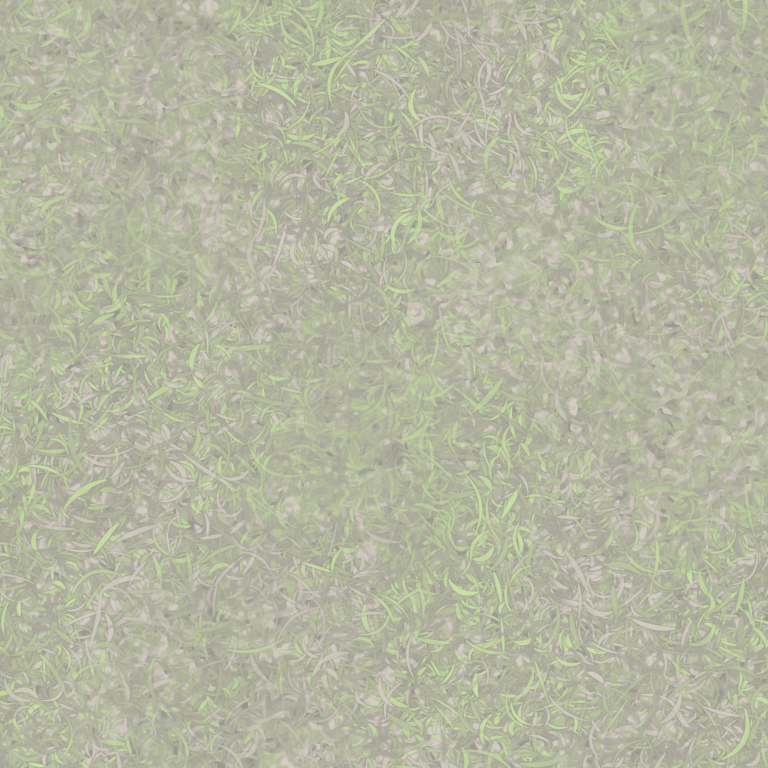
Reproduce this texture procedurally as a Shadertoy shader.

```glsl
const vec3 SHADOW = vec3(0.61, 0.60, 0.56);
const vec3 GREY = vec3(0.68, 0.67, 0.62);
const vec3 OLIVE = vec3(0.71, 0.72, 0.63);
const vec3 MOSS = vec3(0.73, 0.78, 0.62);
const vec3 FRESH = vec3(0.79, 0.89, 0.64);
const vec3 STRAW = vec3(0.84, 0.81, 0.77);

vec3 hash3(vec2 p) {
    vec3 q = fract(p.xyx * vec3(0.1031, 0.1030, 0.0973));
    q += dot(q, q.yxz + 33.33);
    return fract((q.xxy + q.yzz) * q.zyx);
}

float noise(vec2 p) {
    vec2 i = floor(p), f = fract(p);
    f = f * f * (3.0 - 2.0 * f);
    float low = mix(hash3(i).x, hash3(i + vec2(1, 0)).x, f.x);
    float high = mix(hash3(i + vec2(0, 1)).x, hash3(i + vec2(1, 1)).x, f.x);
    return mix(low, high, f.y);
}

float fbm(vec2 p) {
    float sum = 0.0, gain = 0.53;
    for (int i = 0; i < 4; i++) {
        sum += gain * noise(p);
        p = mat2(1.6, 1.2, -1.2, 1.6) * p + 7.3;
        gain *= 0.5;
    }
    return sum;
}

// Signed distance to a bent, tapered blade lying along x
float bladeDistance(vec2 p, float halfLength, float halfWidth, float bend) {
    float t = p.x / halfLength;
    float offset = p.y - bend * halfLength * (t * t - 0.4);
    float slope = 2.0 * bend * t;
    float side = abs(offset) / sqrt(1.0 + slope * slope) - halfWidth * (1.0 - 0.7 * t * t);
    return max(side, abs(p.x) - halfLength);
}

vec3 bladeColor(float tone) {
    vec3 c = mix(STRAW, GREY, smoothstep(0.13, 0.16, tone));
    c = mix(c, OLIVE, smoothstep(0.30, 0.36, tone));
    c = mix(c, MOSS, smoothstep(0.48, 0.56, tone));
    return mix(c, FRESH, smoothstep(0.70, 0.80, tone));
}

// Mottled litter seen between the blades
vec3 groundColor(vec2 p, float dryness) {
    vec2 warp = vec2(noise(p * 45.0), noise(p * 45.0 + 31.0)) - 0.5;
    vec2 q = p + 0.018 * warp;
    vec3 c = mix(SHADOW, GREY, smoothstep(0.2, 0.42, noise(q * 100.0)));
    c = mix(c, OLIVE, smoothstep(0.42, 0.58, noise(q * 85.0 + 17.0)));
    c = mix(c, MOSS, 0.8 * smoothstep(0.58, 0.7, noise(q * 80.0 + 53.0)));
    float flecks = noise(q * 110.0 + 91.0) + 0.7 * (dryness - 0.5);
    return mix(c, STRAW, 0.9 * smoothstep(0.58, 0.72, flecks));
}

// One grid of randomly turned blades painted over the colour below
vec3 paintBlades(vec3 below, vec2 p, float cells, float seed, float density,
                 float lushness, float crispness) {
    vec2 home = floor(p * cells);
    float soft = mix(0.0018, 0.0010, crispness);
    for (int y = -1; y <= 1; y++)
    for (int x = -1; x <= 1; x++) {
        vec2 cell = home + vec2(x, y);
        vec3 place = hash3(cell + seed);
        vec3 form = hash3(cell + seed + 211.0);
        vec3 look = hash3(cell + seed + 467.0);
        if (look.x > density) continue;

        float angle = 6.2832 * place.z;
        vec2 axis = vec2(cos(angle), sin(angle));
        vec2 d = p - (cell + place.xy) / cells;
        d = vec2(dot(d, axis), dot(d, vec2(-axis.y, axis.x)));
        float halfLength = mix(0.4, 0.88, form.x) / cells;
        float halfWidth = mix(0.0014, 0.0036, form.y * form.y);
        float dist = bladeDistance(d, halfLength, halfWidth, form.z - 0.5);

        float tone = look.y + 0.95 * (lushness - 0.5);
        float opacity = mix(0.45, 0.95, crispness) * mix(0.7, 1.0, look.z);
        float rim = 1.0 - smoothstep(0.0, 0.0032, dist);
        float fill = 1.0 - smoothstep(-soft, soft, dist);
        below = mix(below, SHADOW, 0.42 * rim * opacity);
        below = mix(below, bladeColor(tone), fill * opacity);
    }
    return below;
}

void mainImage(out vec4 fragColor, in vec2 fragCoord) {
    vec2 p = fragCoord / iResolution.y;

    // Broad patches of growth, dryness and clarity
    float lushness = fbm(p * 5.0 + 3.0);
    float dryness = fbm(p * 7.0 + 41.0);
    float crispness = smoothstep(0.28, 0.68, fbm(p * 4.5 + 83.0));

    vec3 color = groundColor(p, dryness);

    // Short dense blades first, long sparse ones on top
    const int LAYERS = 8;
    for (int i = 0; i < LAYERS; i++) {
        float height = float(i) / float(LAYERS - 1);
        float cells = mix(68.0, 21.0, height);
        float density = mix(0.85, 0.5, height);
        float growth = lushness - 0.12 * (dryness - 0.5);
        color = paintBlades(color, p, cells, 37.0 + 613.0 * float(i), density,
                            growth, crispness);
    }

    // Slow drift in brightness
    color += 0.03 * (fbm(p * 9.0 + 19.0) - 0.5);
    fragColor = vec4(color, 1.0);
}
```
